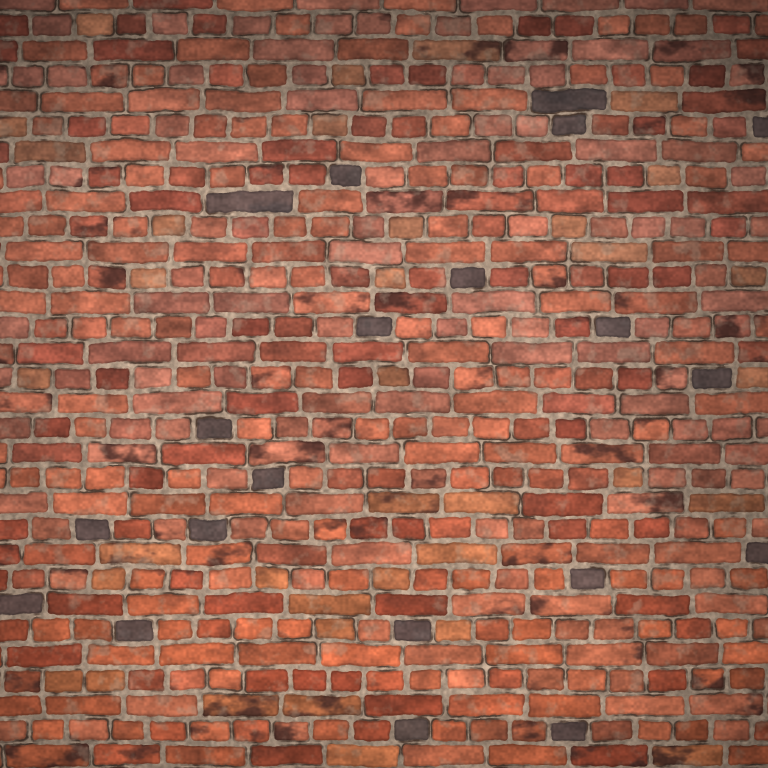
Write a Shadertoy shader that draws this texture.

```glsl
const float ROWS = 30.5;            // courses over the canvas height
const float STRETCHER = 3.18;       // long brick pitch, in course heights
const float HEADER = 1.59;          // short brick pitch
const float JOINT = 0.19;           // mortar thickness
const float JOINT_JITTER = 0.16;    // sideways shift of upright joints
const float CORNER = 0.13;
const float WOBBLE = 0.15;
const float ROUGHNESS = 0.13;
const float BURNT_SHARE = 0.035;
const float STAINED_SHARE = 0.2;

const vec3 MORTAR = vec3(0.66, 0.575, 0.50);
const vec3 CREVICE = vec3(0.20, 0.13, 0.10);
const vec3 RED = vec3(0.61, 0.31, 0.245);
const vec3 ORANGE = vec3(0.74, 0.42, 0.315);
const vec3 PINK = vec3(0.71, 0.45, 0.375);
const vec3 TAN = vec3(0.69, 0.46, 0.33);
const vec3 BURNT = vec3(0.31, 0.28, 0.28);
const vec3 STAIN = vec3(0.29, 0.18, 0.16);

float hash(vec2 p) {
    vec3 a = fract(vec3(p.xyx) * 0.1031);
    a += dot(a, a.yzx + 33.33);
    return fract((a.x + a.y) * a.z);
}

float noise(vec2 p) {
    vec2 i = floor(p), f = fract(p);
    f = f * f * (3.0 - 2.0 * f);
    return mix(mix(hash(i), hash(i + vec2(1, 0)), f.x),
               mix(hash(i + vec2(0, 1)), hash(i + vec2(1, 1)), f.x), f.y);
}

float fbm(vec2 p) {
    float sum = 0.0, amp = 0.533;
    for (int k = 0; k < 4; k++) {
        sum += amp * noise(p);
        p = mat2(1.6, 1.2, -1.2, 1.6) * p + 17.3;
        amp *= 0.5;
    }
    return sum;
}

float jointAt(float index, float row) {
    return index + (hash(vec2(index + 71.0, row + 13.0)) - 0.5) * JOINT_JITTER;
}

float roundedBox(vec2 p, vec2 halfSize, float radius) {
    vec2 d = abs(p) - halfSize + radius;
    return length(max(d, 0.0)) + min(max(d.x, d.y), 0.0) - radius;
}

// Signed distance to the nearest brick of the course; id names the brick
float brickDistance(vec2 q, out vec2 id) {
    float row = floor(q.y);
    bool isHeader = mod(row, 2.0) > 0.5;
    float pitch = isHeader ? HEADER : STRETCHER;
    float shift = (isHeader ? 0.75 : 0.13) + 0.5 * mod(floor(row * 0.5), 2.0);
    shift += (hash(vec2(row, 5.0)) - 0.5) * 0.2;
    float x = q.x / pitch - shift;
    float index = floor(x);
    if (x < jointAt(index, row)) index -= 1.0;
    else if (x > jointAt(index + 1.0, row)) index += 1.0;
    id = vec2(index + 40.0, row + 3.0);

    float left = jointAt(index, row), right = jointAt(index + 1.0, row);
    float thickness = JOINT * mix(0.8, 1.3, hash(id + 9.0));
    vec2 halfSize = 0.5 * vec2((right - left) * pitch, 1.0) - 0.5 * thickness;
    vec2 local = vec2((x - 0.5 * (left + right)) * pitch, q.y - row - 0.5);
    return roundedBox(local, halfSize, CORNER);
}

vec3 brickColor(vec2 id, vec2 q, float height) {
    float pick = hash(id), kind = hash(id + 31.7);
    vec3 color = mix(RED, ORANGE, smoothstep(0.05, 0.6, pick));
    color = mix(color, PINK, 0.8 * smoothstep(0.45, 0.9, hash(id + 57.0)));
    color = mix(color, TAN, 0.75 * step(0.9, pick));
    color *= mix(0.86, 1.1, hash(id + 83.0));
    color *= mix(vec3(1.05, 0.97, 0.87), vec3(0.98, 1.0, 1.02), smoothstep(0.1, 0.6, height));

    // Mottling, soot stains, mortar dust and fired-dark bricks
    float blotch = fbm(q * vec2(1.1, 2.0) + id * 3.7);
    color *= 0.72 + 0.56 * blotch;
    float stained = step(1.0 - STAINED_SHARE, hash(id + 19.0));
    float soot = smoothstep(0.5, 0.75, fbm(q * vec2(0.9, 1.5) + 50.0 + id));
    color = mix(color, STAIN, soot * mix(0.25, 0.85, stained));
    color = mix(color, MORTAR, 0.4 * smoothstep(0.55, 0.8, fbm(q * 1.7 + 90.0)));
    return mix(color, BURNT * (0.8 + 0.5 * blotch), 0.85 * step(kind, BURNT_SHARE));
}

// Spotlight falloff towards the borders, strongest along the top
float wallLight(vec2 uv) {
    float light = 1.06 - 0.36 * smoothstep(0.72, 1.02, uv.y);
    light *= 1.0 - 0.25 * smoothstep(0.72, 1.0, uv.x);
    light *= 1.0 - 0.15 * smoothstep(0.2, 0.0, uv.x);
    return light * (1.0 - 0.17 * smoothstep(0.14, 0.0, uv.y));
}

void mainImage(out vec4 fragColor, in vec2 fragCoord) {
    vec2 uv = fragCoord / iResolution.xy;
    vec2 q = fragCoord / iResolution.y * ROWS;
    float blur = 0.8 * ROWS / iResolution.y;

    // Hand-laid unevenness and chipped edges
    vec2 bent = q + WOBBLE * (vec2(noise(q * 0.6), noise(q * 0.6 + 40.0)) - 0.5);
    vec2 id;
    float chips = ROUGHNESS * (fbm(q * 3.0 + 11.0) - 0.5);
    float dist = brickDistance(bent, id) + chips;
    float brick = smoothstep(blur, -blur, dist);

    // Grainy mortar with a broken dark line beside the bricks
    vec3 mortar = MORTAR * (0.78 + 0.42 * fbm(q * 4.0));
    float gap = smoothstep(0.42, 0.7, fbm(q * 1.3 + 70.0));
    mortar = mix(mortar, CREVICE, gap * 0.75 * smoothstep(0.09, 0.01, abs(dist - 0.02)));

    vec3 face = brickColor(id, q, uv.y);
    face *= 1.0 - 0.22 * smoothstep(-0.12, 0.0, dist);
    vec3 color = mix(mortar, face, brick);
    color *= 0.91 + 0.18 * noise(q * 9.0);
    fragColor = vec4(color * wallLight(uv), 1.0);
}
```
